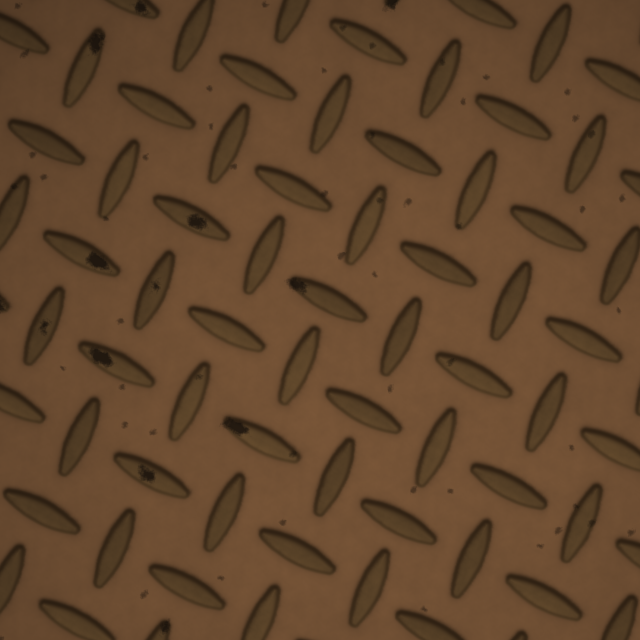
Write a WebGL 2 fragment shader that draws this texture.

```glsl
#version 300 es
precision highp float;
// Worn brown tread plate: tilted lattice of raised lozenges in two directions, with grime.

uniform vec2 u_resolution;
out vec4 outColor;

#define STEP_ACROSS vec2(0.1719, 0.0556)
#define STEP_DOWN vec2(0.0550, -0.1737)
#define SEAM_SHIFT vec2(0.0130, 0.0098)
#define FLAT_ORIGIN vec2(0.513, 0.531)
#define STEEP_ORIGIN vec2(0.5716, 0.647)
#define TILTS vec2(-0.489, 1.152)
#define LENS_SIZE vec2(0.0573, 0.0100)
#define ROUNDING 0.0088
#define RIM_WIDTH 0.0042
#define STAIN_CHANCE 0.30

const vec3 GROUND = vec3(0.452, 0.320, 0.208);
const vec3 FACE   = vec3(0.345, 0.257, 0.155);
const vec3 RIM    = vec3(0.175, 0.120, 0.068);
const vec3 GRIME  = vec3(0.085, 0.060, 0.040);

struct Lozenge {
  float dist;   // signed distance to the outline
  vec2 local;   // position along and across the lozenge
  float tilt;
  vec2 center;
  vec2 id;
};

vec2 hash2(vec2 p) {
  return fract(sin(vec2(dot(p, vec2(127.1, 311.7)), dot(p, vec2(269.5, 183.3)))) * 43758.5);
}

mat2 rotation(float a) {
  return mat2(cos(a), sin(a), -sin(a), cos(a));
}

// Warped, rotated sine octaves, about -1 to 1
float layeredSines(vec2 p) {
  float sum = 0.0, amp = 0.5;
  for (int i = 0; i < 5; i++) {
    p = rotation(1.1) * p * 1.75 + 2.3;
    sum += amp * sin(p.x + 1.4 * sin(p.y * 0.8)) * cos(p.y + sin(p.x * 0.7));
    amp *= 0.72;
  }
  return sum;
}

// Cellular noise: distance to the nearest point, and that point's random value
vec2 cellular(vec2 p) {
  vec2 best = vec2(9.0, 0.0);
  for (int k = 0; k < 9; k++) {
    vec2 cell = floor(p) + vec2(k % 3 - 1, k / 3 - 1);
    vec2 h = hash2(cell);
    float d = length(cell + h - p);
    if (d < best.x) best = vec2(d, fract(h.x * 17.0 + h.y * 31.0));
  }
  return best;
}

// Lens shape with rounded tips
float lozengeDistance(vec2 p) {
  p = abs(p);
  float l = LENS_SIZE.x, w = LENS_SIZE.y;
  float radius = (l * l + w * w) / (2.0 * w), offset = radius - w;
  float d = (p.x - l) * offset > p.y * l
    ? length(p - vec2(l, 0.0)) : length(p + vec2(0.0, offset)) - radius;
  return d - ROUNDING;
}

// Nearest lozenge of both sub-lattices; columns left of the seam are shifted
Lozenge nearestLozenge(vec2 p) {
  Lozenge best = Lozenge(9.0, vec2(0.0), 0.0, vec2(0.0), vec2(0.0));
  mat2 lattice = mat2(STEP_ACROSS, STEP_DOWN);
  for (int kind = 0; kind < 2; kind++) {
    vec2 origin = kind == 0 ? FLAT_ORIGIN : STEEP_ORIGIN;
    float tilt = kind == 0 ? TILTS.x : TILTS.y;
    vec2 base = floor(inverse(lattice) * (p - origin) + 0.5);
    for (int k = 0; k < 9; k++) {
      vec2 id = base + vec2(k % 3 - 1, k / 3 - 1);
      vec2 center = origin + lattice * id + (id.x < 0.0 ? SEAM_SHIFT : vec2(0.0));
      vec2 local = rotation(-tilt) * (p - center);
      float d = lozengeDistance(local);
      if (d < best.dist) best = Lozenge(d, local, tilt, center, id + float(kind) * 37.0);
    }
  }
  return best;
}

void main() {
  vec2 p = gl_FragCoord.xy / u_resolution;
  float soft = max(0.0022, 0.8 / u_resolution.y);
  float mottle = layeredSines(p * 9.0);
  float fine = layeredSines(p * 55.0 + 4.0);

  // Ground
  vec3 color = GROUND * (1.0 + 0.025 * mottle + 0.022 * fine);

  // Lozenge face, dark rim and contact shade
  vec2 wobble = 0.0009 * vec2(fine, mottle);
  Lozenge z = nearestLozenge(p + wobble);
  vec2 h = hash2(z.id);
  vec2 normal = normalize(vec2(z.local.x * 0.08, z.local.y) + 1e-5);
  float upward = normal.x * sin(z.tilt) + normal.y * cos(z.tilt);
  float across = smoothstep(0.0, 0.016, abs(z.local.y));
  vec3 face = FACE * (1.0 - 0.10 * upward * across + 0.04 * fine + 0.12 * (h.x - 0.5));
  color *= 1.0 - 0.13 * exp(-max(z.dist, 0.0) / 0.006);
  color = mix(color, face, smoothstep(soft, -soft, z.dist));
  float rim = exp(-pow((z.dist + 0.0025) / (RIM_WIDTH * (1.0 + 0.3 * upward)), 2.0));
  color = mix(color, RIM, rim * (0.62 + 0.28 * upward));

  // Grime blots on some lozenges, more often toward the left
  float stained = step(h.y, STAIN_CHANCE * (1.0 - 0.7 * z.center.x));
  vec2 spot = vec2((fract(h.x * 7.3) - 0.5) * 0.11, 0.0);
  float blot = length((z.local - spot) * vec2(0.6, 1.0)) + 0.005 * (fine + mottle);
  color = mix(color, GRIME, 0.8 * stained * smoothstep(0.013, 0.004, blot));

  // Small scattered specks
  vec2 speck = cellular(p * 30.0 + 0.12 * fine);
  color *= 1.0 - 0.35 * step(speck.y, 0.05) * smoothstep(0.22, 0.04, speck.x);

  // Uneven light, strongest low and right of center
  vec2 away = p - vec2(0.6, 0.35);
  color *= 1.02 - 0.36 * dot(away, away);
  outColor = vec4(color, 1.0);
}
```
